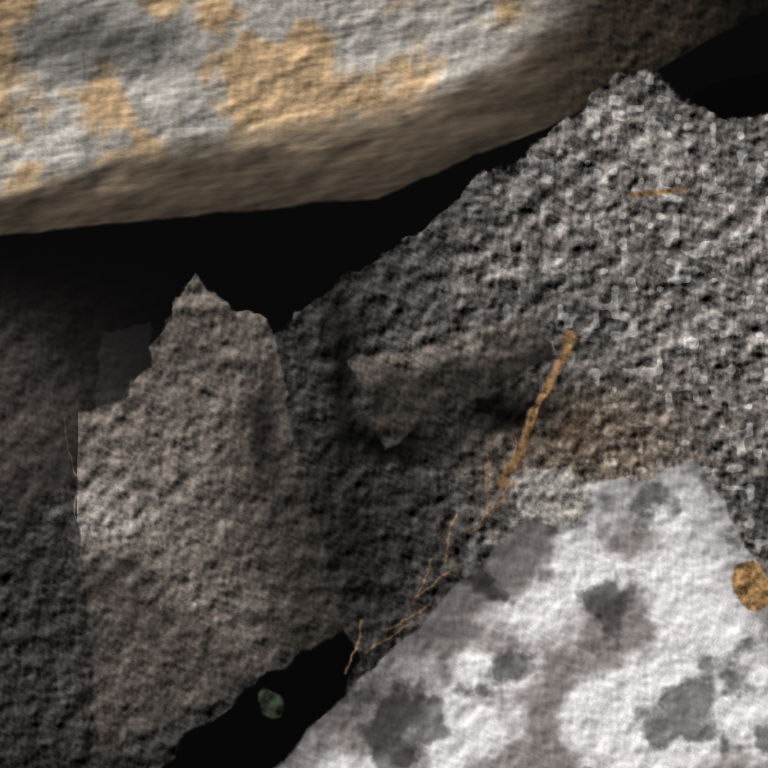
A WebGL 1 fragment shader for this texture:

```glsl
precision highp float;
// Weathered stones around a dark hollow: a slab above, boulders and gritty soil.
// Outlines are half planes roughened by noise, layered back to front;
// differences of fractal noise supply the surface relief.
uniform vec2 u_resolution;

const float EDGE = .003;
const float ROUGHNESS = .026;
const float GRIT_SCALE = 58.;
const vec3 HOLLOW = vec3(.04, .036, .036);
const vec3 SOIL = vec3(.335, .32, .308);
const vec3 BOULDER = vec3(.37, .342, .318);
const vec3 SLAB = vec3(.61, .59, .56);
const vec3 UNDERSIDE = vec3(.35, .305, .255);
const vec3 OCHRE = vec3(.69, .54, .36);
const vec3 PALE = vec3(.85, .835, .83);
const vec3 GREY = vec3(.51, .485, .475);
const vec3 STRAW = vec3(.48, .37, .255);
vec3 col = HOLLOW;

float hash(vec2 p) { return fract(sin(dot(p, vec2(127.1, 311.7))) * 43758.5); }
float noise(vec2 p) {
  vec2 i = floor(p), f = fract(p);
  f *= f * (3. - 2. * f);
  return mix(mix(hash(i), hash(i + vec2(1, 0)), f.x),
             mix(hash(i + vec2(0, 1)), hash(i + 1.), f.x), f.y);
}
float fbm(vec2 p) {
  float sum = 0., amp = .5;
  for (int i = 0; i < 5; i++) {
    sum += amp * noise(p);
    p = mat2(1.6, 1.2, -1.2, 1.6) * p + 7.3;
    amp *= .5;
  }
  return sum;
}
// Light from the upper left over a noise height field
float relief(vec2 p) { return fbm(p) - fbm(p + vec2(-.22, .32)); }
// Signed distance to the line e.xy to e.zw, positive on its left
float side(vec2 p, vec4 e) {
  vec2 d = normalize(e.zw - e.xy);
  return d.x * (p.y - e.y) - d.y * (p.x - e.x);
}
float quad(vec2 p, vec4 ab, vec4 cd) {
  return min(min(side(p, ab), side(p, vec4(ab.zw, cd.xy))),
             min(side(p, cd), side(p, vec4(cd.zw, ab.xy))));
}
float spot(vec2 p, vec4 s) {
  p = (p - s.xy) / s.zw;
  return exp(-dot(p, p));
}
float pebble(vec2 p, vec4 s) { return (1. - length((p - s.xy) / s.zw)) * s.w; }
float stick(vec2 p, vec4 e, float width) {
  vec2 d = e.zw - e.xy, q = p - e.xy;
  return width - length(q - d * clamp(dot(q, d) / dot(d, d), 0., 1.));
}
void paint(vec3 c, float d) { col = mix(col, c, smoothstep(-EDGE, EDGE, d)); }

void main() {
  vec2 uv = gl_FragCoord.xy / u_resolution;
  float x = uv.x;
  vec2 wobble = (vec2(fbm(uv * 24.), fbm(uv * 24. + 31.)) - .48) * ROUGHNESS;
  vec2 p = uv + wobble, rough = p + wobble;
  float grit = relief(uv * GRIT_SCALE) * 1.5, broad = fbm(uv * 9.);
  float grain = 1. + grit * 1.3 + .35 * (noise(uv * 210.) - .5);

  // Hollow with dim stones at the left
  float dim = smoothstep(.68, .46, uv.y) * smoothstep(.26, -.02, x);
  col += BOULDER * .57 * dim * (.5 + broad) * grain;
  paint(col + .05, quad(p, vec4(.115, .45, .2, .47), vec4(.2, .58, .14, .57)));

  // Overhanging slab with slanted strata
  float h = uv.y - max(.693 + .1 * x, max(.536 + .42 * x, .44 + .55 * x)) + wobble.y * .4;
  vec2 layer = vec2(x * 11., (uv.y - .18 * x) * 36.);
  float strata = fbm(layer), ridge = .045 + .16 * x - .1 * x * x;
  float lit = smoothstep(-.022, .035, h - ridge + (strata - .5) * .05);
  vec3 slab = mix(UNDERSIDE * (.68 + 3. * clamp(h, 0., .1)), SLAB, lit);
  float rust = fbm(uv * 15. + 4.) + .18 * spot(uv, vec4(.42, .89, .25, .06));
  slab = mix(slab, OCHRE, smoothstep(.46, .66, rust) * lit * .65);
  slab *= 1. - .42 * spot(uv, vec4(.1, .945, .16, .045));
  slab *= .72 + .56 * strata + relief(layer * 2.) * .85 + grit * lit * .55;
  slab = mix(slab, UNDERSIDE * .48 * grain, smoothstep(.64, .82, x));
  paint(slab * (1. - .65 * smoothstep(.87, 1., x)), h);
  paint(HOLLOW * .6, quad(p, vec4(.91, .82, 1.1, .82), vec4(1.1, .94, .91, .88)));

  // Soil bank, darker towards the cleft
  float bank = min(side(rough, vec4(.66, .79, .36, .575)),
    max(side(rough, vec4(.95, .84, .84, .925)), .845 - rough.y));
  float shade = mix(.6, 1.06, smoothstep(.38, .82, x)) - .3 * spot(uv, vec4(.45, .27, .12, .15));
  vec3 soil = SOIL * shade * (.62 + .75 * broad) * (grain + grit * .7);
  soil += .22 * smoothstep(.65, .82, noise(uv * 85.)) * smoothstep(.4, .9, x);
  paint(mix(soil, STRAW * grain, broad * spot(uv, vec4(.75, .43, .13, .06))), bank);

  // Wedge stone in the middle and its shadows
  col *= 1. - .65 * spot(uv, vec4(.445, .5, .018, .1));
  col *= 1. - .85 * spot(p, vec4(.66, .465, .085, .032));
  col *= 1. - .8 * spot(p, vec4(.5, .425, .075, .025));
  float wedge = quad(p, vec4(.5, .42, .72, .535), vec4(.7, .595, .455, .525));
  float crest = smoothstep(-.015, .02, side(p, vec4(.46, .495, .72, .555)));
  paint(BOULDER * mix(.55, 1.02, crest) * (.65 + .6 * broad) * grain, wedge);

  // Lower cleft, then left boulder with peak and shaded front
  paint(HOLLOW * .8, quad(p, vec4(.15, -.05, .38, -.05), vec4(.47, .14, .43, .2)));
  paint(vec3(.17, .2, .16) * grain, pebble(p, vec4(.35, .085, .018, .02)));
  float body = min(quad(p, vec4(.13, .01, .45, .18), vec4(.36, .54, .09, .455)),
    quad(p, vec4(.04, .05, .13, .008), vec4(.09, .455, .018, .35)) + max(0., x - .1) * 9.);
  float peak = quad(rough, vec4(.13, .43, .4, .39), vec4(.355, .56, .262, .64));
  float front = min(side(p, vec4(.31, .14, .18, .27)), .285 - p.y);
  vec3 boulder = BOULDER * mix(1., .76, smoothstep(-.02, .02, front));
  boulder += .155 * spot(uv, vec4(.11, .325, .09, .045));
  boulder *= 1. - .5 * smoothstep(.27, .43, x) * smoothstep(.52, .34, uv.y);
  boulder *= 1. - .55 * spot(p, vec4(.345, .45, .018, .08));
  paint(boulder * (.72 + .5 * broad) * grain, max(body, peak));

  // Pale rock with whitish crust
  float pale = min(min(side(p, vec4(.66, .3, .34, -.01)), side(p, vec4(1, .25, .9, .41))),
    side(p, vec4(.92, .405, .69, .345)));
  vec2 flow = mat2(.8, -.6, .6, .8) * uv;
  float crust = fbm(flow * 12. + 2.) + .1 * smoothstep(.02, .22, pale);
  vec3 rock = mix(GREY, PALE, smoothstep(.43, .63, crust)) * (1. + grit * .55);
  rock *= 1. - .45 * smoothstep(.53, .67, fbm(flow * 17. + 19.));
  paint(rock * mix(.76, 1., smoothstep(0., .09, pale)), pale);

  // Loose stones, twig and scattered straw
  paint(OCHRE * .8 * grain, pebble(p, vec4(.98, .24, .026, .032)));
  paint(SLAB * .9 * grain, max(pebble(p, vec4(.72, .355, .052, .038)), pebble(p, vec4(.857, .808, .026, .022))));
  float twig = max(stick(p, vec4(.742, .562, .65, .365), .006), stick(uv, vec4(.82, .746, .89, .753), .003));
  for (int i = 0; i < 10; i++) {
    vec2 root = mix(vec2(.45, .12), vec2(.67, .38), float(i) / 9.) + .03 * hash(vec2(i, 8)) - .015;
    float turn = .5 + hash(vec2(i, 5));
    twig = max(twig, stick(p, vec4(root, root + .065 * vec2(cos(turn), sin(turn))), .001));
  }
  paint(STRAW * grain, twig);
  gl_FragColor = vec4(clamp(col, 0., 1.), 1.);
}
```
